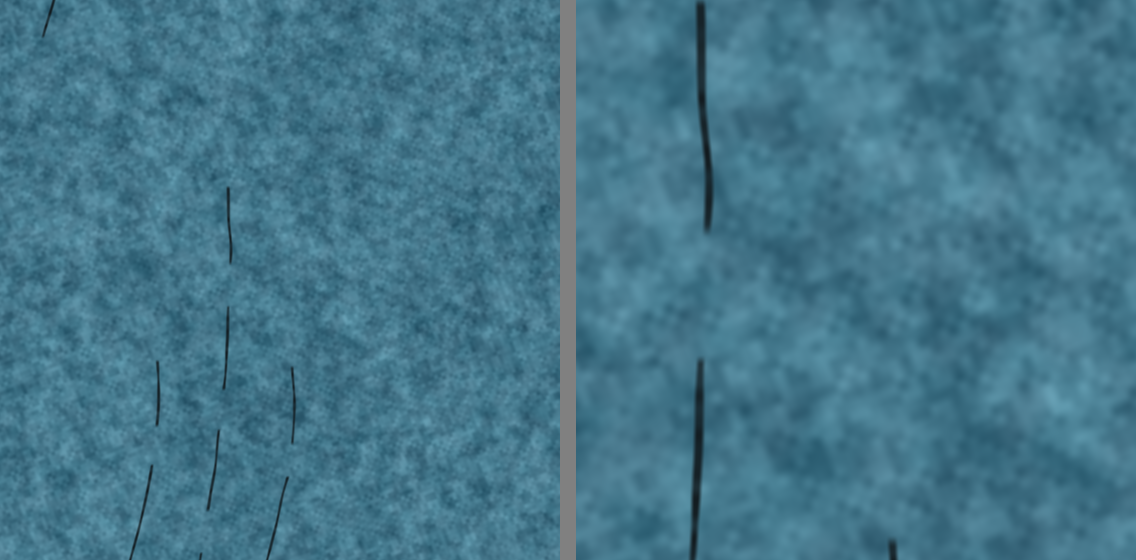
Left: the whole. Right: its middle third, enlarged.
A Shadertoy shader for this texture:

```glsl
// Mottled teal felt-like surface with a few thin, broken dark cracks.
// The mottling sums rotated octaves of value noise; each crack is a leaning
// curve cut into dashes of random length, placed by a loop.

#define BASE_COLOR vec3(0.264, 0.463, 0.542)
#define TONE_STEP vec3(0.038, 0.044, 0.044)
#define CRACK_COLOR vec3(0.065, 0.095, 0.11)
#define BLOTCH_FREQ 34.0
#define GRAIN_FREQ 150.0
#define CRACK_COUNT 4
#define CRACK_HALF_WIDTH 0.0023
#define CRACK_SOFTNESS 0.0014
#define CRACK_LEAN 0.055
#define DASH_PERIOD 0.22

float hash(vec2 p) {
    return fract(sin(dot(p, vec2(127.1, 311.7))) * 43758.5453);
}

float valueNoise(vec2 p) {
    vec2 cell = floor(p);
    vec2 f = fract(p);
    vec2 w = f * f * (3.0 - 2.0 * f);
    float low = mix(hash(cell), hash(cell + vec2(1.0, 0.0)), w.x);
    float high = mix(hash(cell + vec2(0.0, 1.0)), hash(cell + vec2(1.0)), w.x);
    return mix(low, high, w.y);
}

// Noise centred on zero with a spread of about one, on a turned grid.
float mottle(vec2 uv, float freq, float angle) {
    float c = cos(angle);
    float s = sin(angle);
    return (valueNoise(mat2(c, s, -s, c) * uv * freq + 17.0 * angle) - 0.5) / 0.214;
}

// Broad clouds, clumps and fine grain combined.
float surfaceTone(vec2 uv) {
    float tone = 0.20 * mottle(uv, 8.0, 0.3);
    tone += 0.54 * mottle(uv, BLOTCH_FREQ, 0.9);
    tone += 0.56 * mottle(uv, BLOTCH_FREQ * 1.9, 0.5);
    tone += 0.53 * mottle(uv, GRAIN_FREQ, 1.2);
    return tone;
}

// Ink coverage of one crack; the first one hangs from the upper edge.
float crack(vec2 uv, float id) {
    bool hanging = id < 0.5;
    float foot = hanging ? 0.93 : -0.02;
    float top = hanging ? 1.3 : 0.46 + 0.21 * sin(2.1 * id - 2.6);
    float rise = (uv.y - foot) / (top - foot);

    // Upright near the top, leaning towards the lower left
    float footX = 0.09 + 0.13 * id + 0.03 * (hash(vec2(id, 3.0)) - 0.5);
    float wobble = 0.004 * (valueNoise(vec2(uv.y * 18.0, id * 7.0)) - 0.5);
    float center = footX + CRACK_LEAN * sin(1.9 * rise) + wobble;

    // Dashes with a gap of random length at the end of each period
    float along = (top - uv.y) / DASH_PERIOD + (hanging ? 0.0 : 0.3 * hash(vec2(id, 9.0)));
    float dashEnd = mix(0.62, 0.85, hash(vec2(floor(along), id + 5.0)));
    float t = fract(along);
    float dash = smoothstep(0.0, 0.03, t) * (1.0 - smoothstep(dashEnd - 0.04, dashEnd, t));
    dash = hanging ? 1.0 : dash;
    dash *= smoothstep(foot, foot + 0.008, uv.y) * (1.0 - smoothstep(top - 0.008, top, uv.y));

    // Uneven width and slightly beaded ink
    float bead = valueNoise(vec2(uv.y * 130.0, id * 13.0));
    float width = CRACK_HALF_WIDTH * mix(0.75, 1.15, valueNoise(vec2(uv.y * 40.0, id)));
    float soft = CRACK_SOFTNESS + 0.5 / iResolution.y;
    float line = 1.0 - smoothstep(width - soft, width + soft, abs(uv.x - center));
    return line * dash * mix(0.72, 1.0, bead);
}

void mainImage(out vec4 fragColor, in vec2 fragCoord) {
    vec2 uv = fragCoord / iResolution.y;

    // Mottled ground with a faint warm and cool drift
    vec3 color = BASE_COLOR + TONE_STEP * surfaceTone(uv);
    color.r += 0.006 * mottle(uv, 50.0, 2.1);

    // Cracks
    float ink = 0.0;
    for (int i = 0; i < CRACK_COUNT; i++) {
        ink = max(ink, crack(uv, float(i)));
    }
    color = mix(color, CRACK_COLOR, ink);

    fragColor = vec4(clamp(color, 0.0, 1.0), 1.0);
}
```
